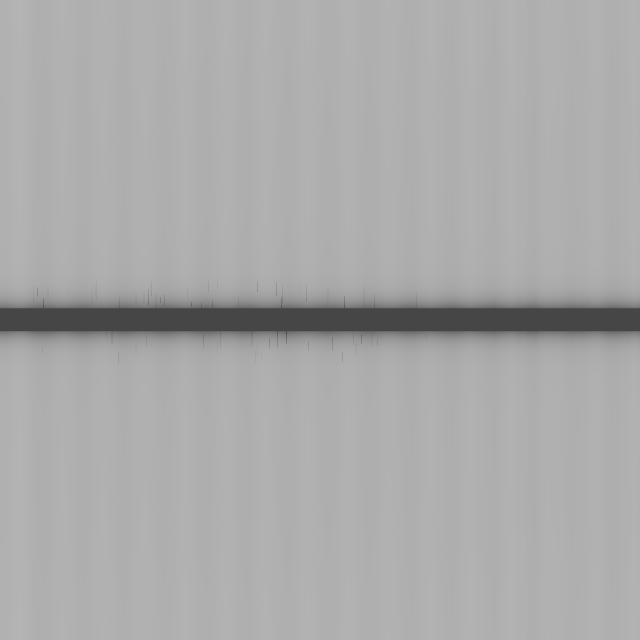
This background is drawn by a three.js fragment shader. Its source:

```glsl
varying vec2 vUv;

float hash(vec2 p) {
  vec3 q = fract(vec3(p.xyx) * 0.1031);
  q += dot(q, q.yzx + 33.33);
  return fract((q.x + q.y) * q.z);
}

float columnNoise(float x) {
  float cell = floor(x);
  float blend = smoothstep(0.0, 1.0, x - cell);
  return mix(hash(vec2(cell, 3.0)), hash(vec2(cell + 1.0, 3.0)), blend);
}

// Soft vertical folds, with finer ones towards the right
float folds(float x) {
  float broad = 0.006 * cos(6.2832 * (x - 0.0977) / 0.0638);
  float fine = (columnNoise(x * 110.0) - 0.5) * mix(0.002, 0.007, smoothstep(0.65, 0.9, x));
  float leftLight = 0.009 * (1.0 - smoothstep(0.025, 0.055, x));
  return broad + fine + leftLight;
}

// Sparse hairline scratches, measured outward from the bar
float scratches(float x, float away, float side) {
  float ink = 0.0;
  for (int i = 0; i < 2; i++) {
    float layer = float(i);
    float column = x * 400.0 + layer * 0.5;
    vec2 id = vec2(floor(column), 17.0 + side * 5.0 + layer * 11.0);
    float present = step(0.93, hash(id));
    float start = 0.035 * pow(hash(id + 41.0), 2.0);
    float size = mix(0.008, 0.03, hash(id + 73.0));
    float line = 1.0 - smoothstep(0.15, 0.4, abs(fract(column) - 0.5));
    float span = smoothstep(start - 0.001, start + 0.001, away)
      * (1.0 - smoothstep(start + size - 0.002, start + size, away));
    ink += present * line * span * mix(0.04, 0.16, hash(id + 97.0));
  }
  float reach = smoothstep(0.02, 0.06, x) * (1.0 - smoothstep(0.55, 0.72, x));
  return ink * reach * exp(-away * 18.0);
}

void main() {
  float offset = vUv.y - 0.5003;
  float edge = abs(offset) - 0.0179;
  float away = max(edge, 0.0);
  float side = step(0.0, offset);

  // Pale folded ground
  float fold = folds(vUv.x);
  float grey = 0.687 + fold + 0.004 * smoothstep(0.2, 0.5, away);

  // Shadow spreading from the bar, deeper between the folds
  float shadow = 0.25 * exp(-away / 0.0125) + 0.018 * exp(-away / 0.045);
  grey -= shadow * (1.0 - 9.0 * fold);
  grey -= scratches(vUv.x, away, side);

  // Flat dark bar
  float bar = 1.0 - smoothstep(-0.0007, 0.0007, edge);
  grey = mix(grey, 0.275, bar);

  gl_FragColor = vec4(vec3(grey), 1.0);
}
```
